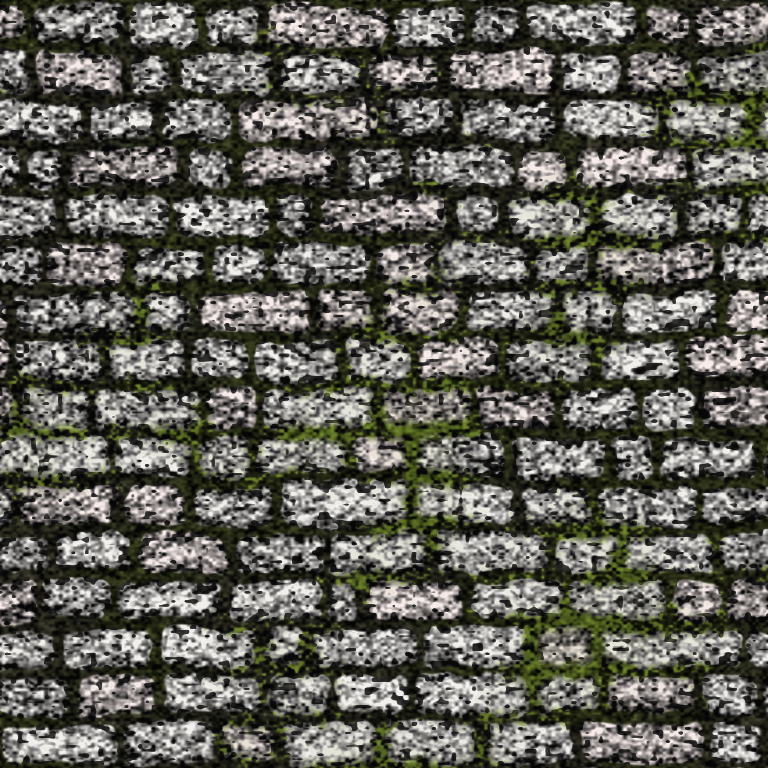
Give the GLSL for this texture, as a Shadertoy shader.

```glsl
#define ROWS 16.0
#define MIN_COLUMNS 8.0
#define WIDTH_JITTER 0.64
#define JOINT 0.0042
#define CORNER 0.013
#define WOBBLE 0.013
#define GRAIN 0.68
#define RELIEF 0.36
#define MOSS_LEVEL 0.60

const vec3 MORTAR = vec3(0.10, 0.10, 0.07);
const vec3 STONE = vec3(1.0, 0.99, 0.975);
const vec3 MOSS = vec3(0.28, 0.34, 0.10);

float hash(vec2 p) {
    return fract(sin(dot(p, vec2(127.1, 311.7))) * 43758.5);
}

float noise(vec2 p) {
    vec2 i = floor(p), f = fract(p);
    f = f * f * (3.0 - 2.0 * f);
    return mix(mix(hash(i), hash(i + vec2(1, 0)), f.x),
               mix(hash(i + vec2(0, 1)), hash(i + vec2(1, 1)), f.x), f.y);
}

float fbm(vec2 p) {
    float sum = 0.0, amp = 0.55;
    for (int k = 0; k < 3; k++) {
        sum += amp * noise(p);
        p = p * 2.1 + 17.3;
        amp *= 0.5;
    }
    return sum;
}

// Uneven vertical joint, in column units
float joint(float i, float row, float columns) {
    return i + WIDTH_JITTER * (hash(vec2(mod(i, columns), row + 3.7)) - 0.5);
}

// Signed distance to the stone at p; id identifies that stone
float stoneDistance(vec2 p, out vec2 id, out float height) {
    float y = p.y * ROWS;
    float row = mod(floor(y), ROWS);
    float columns = MIN_COLUMNS + step(0.5, hash(vec2(row, 8.3)));
    float x = p.x * columns + 5.0 * hash(vec2(row, 1.9));

    float i = floor(x);
    if (x < joint(i, row, columns)) i -= 1.0;
    else if (x > joint(i + 1.0, row, columns)) i += 1.0;
    float left = joint(i, row, columns);
    float right = joint(i + 1.0, row, columns);

    id = vec2(mod(i, columns), row);
    height = fract(y) - 0.5;
    vec2 q = vec2((x - 0.5 * (left + right)) / columns, height / ROWS);
    vec2 inset = JOINT + 0.0035 * vec2(hash(id + 21.0), hash(id + 43.0));
    vec2 halfSize = vec2(0.5 * (right - left) / columns, 0.5 / ROWS) - inset;
    vec2 d = abs(q) - halfSize + CORNER;
    return length(max(d, 0.0)) + min(max(d.x, d.y), 0.0) - CORNER;
}

void mainImage(out vec4 fragColor, in vec2 fragCoord) {
    vec2 uv = fragCoord / iResolution.xy;
    float blur = max(0.0022, 1.0 / iResolution.y);

    // Hand-laid courses with chipped outlines
    vec2 warp = vec2(noise(uv * 13.0), noise(uv * 13.0 + 51.0)) - 0.5;
    vec2 id;
    float height;
    float d = stoneDistance(uv + WOBBLE * warp, id, height);
    d += 0.008 * (noise(uv * vec2(55, 75)) - 0.5);
    float mask = 1.0 - smoothstep(-blur, blur, d);
    float dome = smoothstep(0.0, 0.015, -d);

    // Fine grain, and relief lit from above
    float grain = noise(uv * vec2(150, 205)) + noise(uv * vec2(215, 255) + 9.0) - 1.0;
    vec2 rough = vec2(62, 105);
    float relief = noise(uv * rough) - noise((uv + vec2(-0.003, 0.007)) * rough);

    // Stone face: pale crown, shaded rim, dark pits
    float tone = 0.42 + 0.23 * dome + 0.16 * height;
    tone += 0.16 * (hash(id + 7.0) - 0.5) + 0.24 * (fbm(uv * 9.0) - 0.5);
    tone += GRAIN * grain + RELIEF * relief;
    float pitLevel = mix(0.38, 0.20, dome);
    float pits = smoothstep(pitLevel - 0.08, pitLevel + 0.08,
                            noise(uv * vec2(115, 175) + 31.0));
    tone = clamp(tone * mix(0.2, 1.0, pits), 0.03, 0.95);
    vec3 tint = STONE + vec3(0.02, -0.015, -0.01) * step(0.75, hash(id + 13.0));
    vec3 stone = tone * tint;

    // Earthy joints
    vec3 mortar = MORTAR * (1.0 + 1.8 * grain) + 0.09 * max(relief, 0.0);
    float damp = smoothstep(0.42, 0.62, fbm(uv * 6.0 + 4.0));
    mortar = mix(mortar, MOSS * (0.5 + 0.6 * grain), 0.5 * damp);
    vec3 color = mix(max(mortar, 0.02), stone, mask);

    // Moss creeping out of the joints in patches
    float patchy = fbm(uv * vec2(5.5, 7.0) + 12.0) + 0.25 * grain;
    float moss = smoothstep(MOSS_LEVEL, MOSS_LEVEL + 0.14, patchy);
    moss *= mix(1.0, 0.12, smoothstep(-0.002, 0.012, -d));
    color = mix(color, MOSS * (0.95 + 0.9 * grain), 0.85 * moss);

    fragColor = vec4(clamp(color, 0.0, 1.0), 1.0);
}
```
